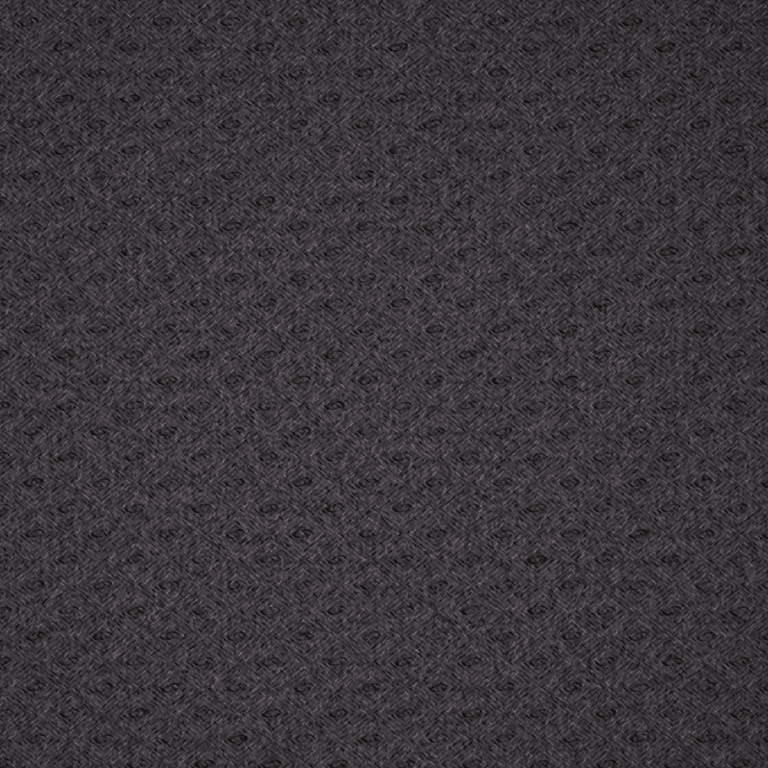
Reproduce this texture procedurally as a WebGL 1 fragment shader.

```glsl
precision highp float;
// Dark charcoal woven cloth: staggered small oval knots in a flecked diamond twill.

uniform vec2 u_resolution;

#define REPEATS vec2(11.46, 15.0)   // knots across and down, before staggering
#define FIRST_KNOT vec2(0.039, 0.905)
#define LEAN 0.0105                 // sideways drift of the columns
#define RINGS 5.0                   // twill ridges from knot to diamond edge
#define FLECKS vec2(14.0, 12.0)     // fleck cells per repeat, both even
#define WEAR 0.38                   // share of flecks that differ between repeats
#define GRAIN_GRID 340.0
#define BASE_TONE 0.238
#define RIDGE_DEPTH 0.032
#define FLECK_DEPTH 0.150
#define GRAIN_DEPTH 0.140
#define KNOT_DEPTH 0.105

const vec3 YARN_TINT = vec3(1.0, 0.925, 0.985);
const float TAU = 6.28318;

float hash(vec2 c) {
  return fract(sin(dot(c, vec2(127.1, 311.7))) * 43758.5);
}

float valueNoise(vec2 p) {
  vec2 i = floor(p), f = fract(p);
  f = f * f * (3.0 - 2.0 * f);
  float low = mix(hash(i), hash(i + vec2(1.0, 0.0)), f.x);
  float high = mix(hash(i + vec2(0.0, 1.0)), hash(i + 1.0), f.x);
  return mix(low, high, f.y);
}

float diamond(vec2 v) { return 2.0 * (abs(v.x) + abs(v.y)); }

// Offset from the nearest knot in repeat units (xy) and the knot's index (zw).
vec4 nearestKnot(vec2 q) {
  vec2 idA = floor(q + 0.5);
  vec2 idB = floor(q) + 0.5;
  vec2 a = q - idA, b = q - idB;
  return diamond(a) < diamond(b) ? vec4(a, idA) : vec4(b, idB);
}

// Soft line of the given half width around distance zero.
float stroke(float dist, float halfWidth, float pixel) {
  return 1.0 - smoothstep(max(halfWidth - pixel, 0.0), halfWidth + pixel, abs(dist));
}

// Seed of a fleck cell: shared by all staggered repeats, or its own where worn.
vec2 fleckSeed(vec2 id) {
  vec2 halfStep = 0.5 * FLECKS;
  float row = floor((id.y + 0.5) / halfStep.y);
  vec2 shared = id - row * halfStep;
  shared.x = floor(mod(shared.x + 0.5, FLECKS.x));
  return hash(id + 91.7) < WEAR ? id : shared + 3.0;
}

// Short light and dark slanted threads, one in each cell.
float flecks(vec2 q, float pixel) {
  vec2 cell = floor(q * FLECKS);
  float sum = 0.0;
  for (int j = -1; j <= 1; j++) {
    for (int i = -1; i <= 1; i++) {
      vec2 id = cell + vec2(float(i), float(j));
      vec2 seed = fleckSeed(id);
      vec2 jitter = vec2(hash(seed), hash(seed + 37.3));
      vec2 center = (id + 0.15 + 0.7 * jitter) / FLECKS;
      vec2 v = nearestKnot(center).xy;
      float slant = v.x * v.y > 0.0 ? -1.0 : 1.0;
      if (hash(seed + 71.9) > 0.75) slant = -slant;
      vec2 along = normalize(vec2(1.0, slant));
      vec2 d = (q - center) / REPEATS;
      float reach = mix(0.001, 0.003, hash(seed + 11.7));
      d -= along * clamp(dot(d, along), -reach, reach);
      float shade = 2.0 * hash(seed + 53.1) - 0.94;
      sum += shade * stroke(length(d), 0.0008, pixel);
    }
  }
  return clamp(sum, -1.0, 1.2);
}

// Tilted flat dark oval with a paler core thread and a slight shadow.
float knot(vec2 offset, vec2 id, float pixel) {
  vec2 d = offset / REPEATS;
  d += 0.0015 * (vec2(hash(id + 5.0), hash(id + 9.0)) - 0.5);
  float tilt = 0.22 + 0.2 * (hash(id + 17.0) - 0.5);
  float c = cos(tilt), s = sin(tilt);
  d = vec2(c * d.x + s * d.y, c * d.y - s * d.x);
  float oval = (length(d / vec2(0.0105, 0.0044)) - 1.0) * 0.0052;
  float outline = stroke(oval, 0.0011, pixel);
  outline *= 0.8 + 0.3 * sin(2.0 * atan(d.y, d.x) + 0.8);
  float core = stroke(length(d / vec2(3.0, 1.0)), 0.0012, pixel);
  float shadow = exp(-dot(d, d) / 0.00005);
  return (outline + 0.25 * shadow - 0.4 * core) * mix(0.7, 1.05, hash(id + 23.0));
}

void main() {
  vec2 uv = gl_FragCoord.xy / u_resolution;
  float pixel = 0.6 / min(u_resolution.x, u_resolution.y);

  // Cloth coordinates: one unit per repeat, columns leaning slightly.
  vec2 q = uv - FIRST_KNOT;
  q.x += LEAN * q.y;
  q *= REPEATS;
  vec4 cell = nearestKnot(q);

  // Concentric diamond twill.
  float tone = BASE_TONE + RIDGE_DEPTH * cos(TAU * RINGS * diamond(cell.xy));

  // Yarn flecks and upright grain.
  tone += FLECK_DEPTH * flecks(q, pixel);
  tone += GRAIN_DEPTH * (valueNoise(uv * GRAIN_GRID * vec2(1.0, 0.75)) - 0.5);

  tone -= KNOT_DEPTH * knot(cell.xy, cell.zw, pixel);

  // Soft light from left of center, falling off to the edges.
  vec2 fromLight = uv - vec2(0.42, 0.45);
  tone *= 1.05 - 0.36 * dot(fromLight, fromLight);

  gl_FragColor = vec4(clamp(tone, 0.07, 0.5) * YARN_TINT, 1.0);
}
```
